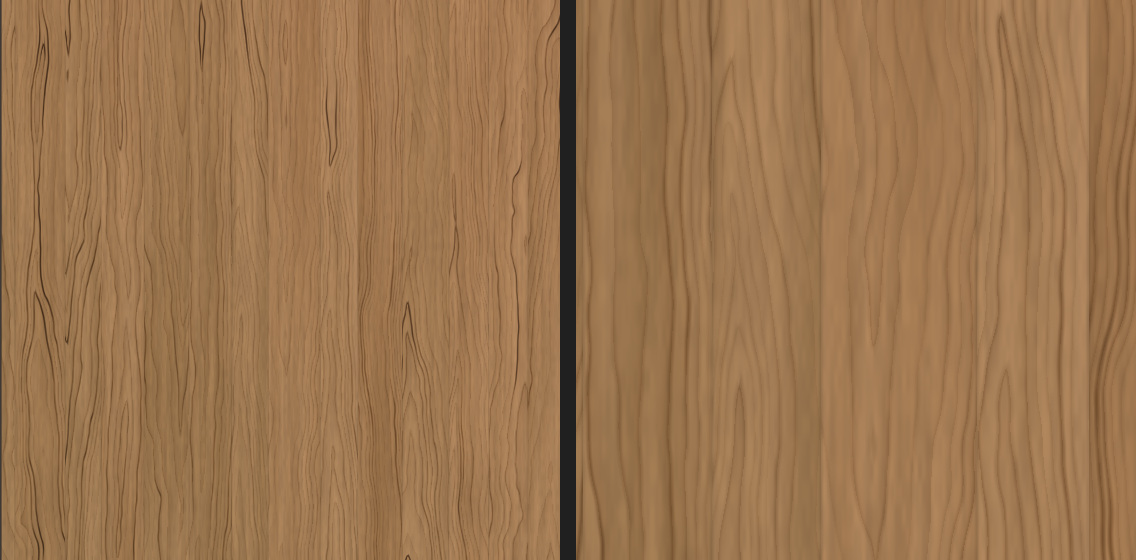
Left, the full canvas; right, a detail of the centre.
Write a Shadertoy shader that draws this texture.

```glsl
const vec3 PALE_WOOD = vec3(0.690, 0.530, 0.374);
const vec3 WARM_WOOD = vec3(0.605, 0.445, 0.290);
const vec3 OLIVE_WOOD = vec3(0.588, 0.448, 0.292);
const vec3 RING_BROWN = vec3(0.400, 0.255, 0.130);
const vec3 VEIN_DARK = vec3(0.230, 0.140, 0.075);
const vec3 EDGE_GREY = vec3(0.250, 0.220, 0.200);
const vec3 LIGHT_DRIFT = vec3(0.026, 0.010, 0.010);
const float STRIPS = 13.0;          // staves across the canvas
const float STRIP_JITTER = 0.6;     // unevenness of stave widths
const float RING_DENSITY = 75.0;    // fewest rings per canvas width
const float RING_SPREAD = 60.0;     // extra rings in dense staves
const float TONGUE_SLOPE = 11.0;    // rings crossed per canvas height
const float TIP_RADIUS = 0.002;
const float LINE_WIDTH = 0.0024;
const float FIBRE_CONTRAST = 0.085;
const float PORE_CONTRAST = 0.060;
const float EDGE_WIDTH = 0.003;

float hash(vec2 p) {
    vec3 q = fract(vec3(p.xyx) * 0.1031);
    q += dot(q, q.yzx + 33.33);
    return fract((q.x + q.y) * q.z);
}

float noise(vec2 p) {
    vec2 i = floor(p), f = fract(p);
    f = f * f * f * (f * (f * 6.0 - 15.0) + 10.0);
    float low = mix(hash(i), hash(i + vec2(1, 0)), f.x);
    float high = mix(hash(i + vec2(0, 1)), hash(i + vec2(1, 1)), f.x);
    return mix(low, high, f.y);
}

float stripEdge(float id) {
    return id + STRIP_JITTER * hash(vec2(id, 7.0));
}

// Growth ring count: long nested tongues around a wandering heart line
float ringField(vec2 p, float id, float heart) {
    vec2 seed = vec2(id * 17.3, id * 5.7);
    float density = RING_DENSITY + RING_SPREAD * hash(vec2(id, 21.0));
    float slope = TONGUE_SLOPE * (2.0 * hash(vec2(id, 31.0)) - 1.0);
    float sway = 0.034 * (noise(vec2(p.y * 2.6, id * 3.1)) - 0.5)
               + 0.012 * (noise(vec2(p.y * 12.0, id * 9.7)) - 0.5);
    float x = p.x - heart + sway;
    float field = density * sqrt(x * x + TIP_RADIUS * TIP_RADIUS);
    field += slope * p.y;
    field += 3.0 * noise(p * vec2(10.0, 3.4) + seed);
    field += 0.9 * noise(p * vec2(36.0, 15.0) + seed);
    field += 0.25 * noise(p * vec2(90.0, 42.0) + seed);
    return field + 0.55 * sin(field * 0.9);    // bunches the rings
}

void mainImage(out vec4 fragColor, in vec2 fragCoord) {
    vec2 p = fragCoord / iResolution.y;
    float pixel = 1.0 / iResolution.y;

    // Irregular vertical staves
    float across = p.x * STRIPS;
    float id = floor(across);
    if (across < stripEdge(id)) id -= 1.0;
    float left = stripEdge(id) / STRIPS;
    float right = stripEdge(id + 1.0) / STRIPS;
    float heart = mix(left, right, 1.4 * hash(vec2(id, 11.0)) - 0.2);
    vec2 seed = vec2(id * 13.7, id * 4.1);

    // Stave tone with lengthwise streaks, broad and narrow
    float tone = hash(vec2(id, 41.0));
    float streak = noise(p * vec2(24.0, 1.6) + seed);
    float thread = noise(p * vec2(85.0, 2.5) + seed);
    vec3 darker = mix(WARM_WOOD, OLIVE_WOOD, hash(vec2(id, 51.0)));
    float shade = 0.25 * tone + 0.50 * streak + 0.45 * thread - 0.12;
    vec3 color = mix(PALE_WOOD, darker, clamp(shade, 0.0, 1.0));

    // Ring lines of even width, measured across the contour
    float field = ringField(p, id, heart);
    float stepSize = 0.0008;
    vec2 slope = vec2(ringField(p + vec2(stepSize, 0.0), id, heart),
                      ringField(p + vec2(0.0, stepSize), id, heart)) - field;
    float steepness = max(length(slope) / stepSize, 22.0);
    float ring = floor(field + 0.5);
    float dist = abs(field - ring) / steepness;

    // Each ring has its own weight and breaks up along its length
    float weight = hash(vec2(ring, id + 61.0));
    float fade = noise(vec2(p.y * 7.0 + ring * 3.7, id * 2.3));
    float grit = noise(p * vec2(150.0, 45.0) + seed);
    float width = LINE_WIDTH * mix(0.7, 1.2, fade);
    float line = 1.0 - smoothstep(0.0, max(width, 1.2 * pixel), dist);
    line *= 1.0 - smoothstep(0.4, 0.8, steepness * pixel);
    float strength = mix(0.14, 0.75, weight * weight) * smoothstep(-0.1, 0.85, fade);
    strength *= mix(0.65, 1.15, grit);

    // Short dark veins gather near the heart and at the tongue tips
    float flatness = smoothstep(0.10, 0.35, abs(slope.y) / (abs(slope.x) + 0.001));
    float nearHeart = 1.0 - smoothstep(0.005, 0.022, abs(p.x - heart));
    float vein = smoothstep(0.55, 0.85, weight) * smoothstep(0.40, 0.75, fade);
    vein *= max(nearHeart, 0.6 * flatness);

    // Late wood darkens gradually towards each line
    float ringWeight = hash(vec2(floor(field) + 1.0, id + 61.0));
    float lateWood = pow(fract(field), 2.5) * (0.08 + 0.24 * ringWeight);
    color = mix(color, RING_BROWN, lateWood);
    vec3 lineColor = mix(RING_BROWN, VEIN_DARK, vein);
    color = mix(color, lineColor, line * min(strength + 0.25 * vein, 0.85));

    // Fine fibres and short pores
    float fibre = noise(p * vec2(230.0, 9.0) + seed) - 0.5;
    float pore = noise(p * vec2(420.0, 75.0)) - 0.5;
    color *= 1.0 + FIBRE_CONTRAST * fibre + PORE_CONTRAST * pore;

    // Faint joints, light falling from the upper right, dark left border
    float joint = min(p.x - left, right - p.x);
    color *= 1.0 - 0.08 * (1.0 - smoothstep(0.0, max(0.002, pixel), joint));
    color += LIGHT_DRIFT * (p.x + p.y - 1.0);
    float border = 1.0 - smoothstep(EDGE_WIDTH - pixel, EDGE_WIDTH + pixel, p.x);
    color = mix(color, EDGE_GREY, border);

    fragColor = vec4(color, 1.0);
}
```
